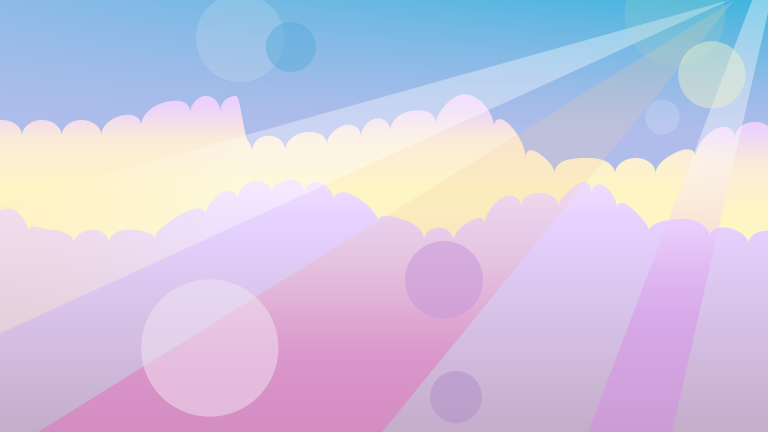
This background is drawn by a WebGL 1 fragment shader. Its source:

```glsl
precision highp float;

uniform vec2 u_resolution;

// The canvas is 16 by 9 units, with the origin at the lower left.
float pixelSize() {
    return 9.0 / u_resolution.y;
}

float bell(float x, float center, float width) {
    float t = (x - center) / width;
    return exp(-t * t);
}

// Round arches, one per unit of phase, meeting in sharp valleys
float arches(float phase) {
    float t = 2.0 * fract(phase) - 1.0;
    return sqrt(max(0.0, 1.0 - t * t));
}

// Cloud outlines: a rolling base line plus unevenly spaced arches
float upperCloudTop(float x) {
    float base = 6.17 + 0.5 * smoothstep(1.9, 4.2, x) - 0.83 * smoothstep(4.92, 5.17, x)
        + 0.62 * smoothstep(5.4, 9.8, x) - 1.08 * smoothstep(10.0, 11.5, x)
        + 0.75 * smoothstep(13.65, 15.4, x);
    float shift = 0.21 * bell(x, 3.96, 0.5) - 0.29 * bell(x, 6.04, 1.04)
        - 0.62 * bell(x, 8.44, 1.15) - 0.46 * bell(x, 11.56, 0.73);
    float puff = 0.33 + 0.27 * bell(x, 9.54, 0.6);
    return base + puff * arches((x - shift - 0.46) / 0.825);
}

float lowerCloudTop(float x) {
    float base = 4.375 - 0.44 * smoothstep(0.2, 1.04, x) + 1.04 * smoothstep(2.7, 5.6, x)
        - smoothstep(6.25, 9.17, x) + 0.73 * smoothstep(9.4, 10.8, x)
        + 0.29 * smoothstep(11.65, 12.3, x) - 0.83 * smoothstep(12.2, 13.65, x)
        - 0.25 * smoothstep(14.2, 15.6, x);
    float shift = 0.17 * bell(x, 1.67, 0.62) + 0.54 * bell(x, 4.27, 1.25)
        + 0.27 * bell(x, 6.04, 0.62) + 0.37 * bell(x, 8.65, 0.94)
        - 0.52 * bell(x, 13.33, 0.79);
    return base + 0.28 * arches((x - shift - 0.58) / 0.79);
}

// Coverage of both clouds, averaged across the pixel to smooth steep sides
vec2 cloudCoverage(vec2 p) {
    float px = pixelSize();
    vec2 sum = vec2(0.0);
    for (int i = 0; i < 4; i++) {
        float x = p.x + px * (float(i) - 1.5) * 0.25;
        vec2 depth = vec2(upperCloudTop(x), lowerCloudTop(x)) - p.y;
        sum += clamp(depth / px + 0.5, 0.0, 1.0);
    }
    return sum / 4.0;
}

// Signed distance to a line given by its x at the bottom and top of the canvas
float rightOf(vec2 p, float bottomX, float topX) {
    float slope = (topX - bottomX) / 9.0;
    return (p.x - bottomX - slope * p.y) / sqrt(1.0 + slope * slope);
}

float ray(vec2 p, vec2 leftEdge, vec2 rightEdge) {
    float inside = min(rightOf(p, leftEdge.x, leftEdge.y), -rightOf(p, rightEdge.x, rightEdge.y));
    return clamp(inside / pixelSize() + 0.5, 0.0, 1.0);
}

float disc(vec2 p, vec2 center, float radius) {
    return clamp((radius - length(p - center)) / pixelSize() + 0.5, 0.0, 1.0);
}

void main() {
    vec2 p = gl_FragCoord.xy * pixelSize();
    vec3 white = vec3(1.0);

    // Sky, bluest in the upper right
    float blue = pow(clamp((p.y - 6.2) / 2.8, 0.0, 1.0), 1.3) * (0.3 + 0.7 * p.x / 16.0);
    vec3 color = mix(vec3(0.69, 0.74, 0.92), vec3(0.24, 0.71, 0.87), blue);

    // Clouds
    vec2 cover = cloudCoverage(p);
    float warmY = p.y + 0.5 * smoothstep(13.7, 15.0, p.x);
    vec3 upperCloud = mix(vec3(0.995, 0.96, 0.77), vec3(0.985, 0.93, 0.84), smoothstep(4.9, 6.1, warmY));
    upperCloud = mix(upperCloud, vec3(0.92, 0.82, 0.99), smoothstep(5.9, 6.95, warmY));
    vec3 lowerCloud = mix(vec3(0.77, 0.68, 0.79), vec3(0.9, 0.82, 1.0), clamp(p.y / 4.3, 0.0, 1.0));
    lowerCloud = mix(lowerCloud, vec3(0.94, 0.86, 1.0), smoothstep(4.3, 5.2, p.y));
    color = mix(color, upperCloud, cover.x);
    color = mix(color, lowerCloud, cover.y);

    // Light rays fanning out from the upper right corner
    vec3 paleRay = mix(vec3(1.0, 0.93, 0.78), white, smoothstep(0.0, 6.0, p.x));
    color = mix(color, paleRay, 0.36 * ray(p, vec2(-17.0, 15.2), vec2(-4.5, 15.2)));
    float warmth = smoothstep(1.0, 5.0, p.y);
    vec3 pinkRay = mix(vec3(0.9, 0.4, 0.72), vec3(0.95, 0.8, 0.65), warmth);
    color = mix(color, pinkRay, mix(0.45, 0.22, warmth) * ray(p, vec2(0.79, 15.3), vec2(7.96, 15.3)));
    vec3 violetRay = mix(vec3(0.85, 0.5, 0.92), white, smoothstep(2.0, 6.2, p.y));
    color = mix(color, violetRay, 0.38 * ray(p, vec2(12.25, 15.67), vec2(14.0, 16.06)));

    // Translucent discs
    color = mix(color, vec3(0.85, 0.9, 0.93), 0.22 * disc(p, vec2(5.0, 8.21), 0.92));
    color = mix(color, vec3(0.35, 0.67, 0.86), 0.5 * disc(p, vec2(6.06, 8.02), 0.52));
    color = mix(color, vec3(0.7, 0.85, 0.75), 0.2 * disc(p, vec2(14.06, 8.69), 1.05));
    color = mix(color, vec3(0.92, 0.94, 0.8), 0.5 * disc(p, vec2(14.83, 7.44), 0.7));
    color = mix(color, white, 0.16 * disc(p, vec2(13.8, 6.56), 0.36));
    color = mix(color, vec3(0.95, 0.9, 0.95), 0.5 * disc(p, vec2(4.37, 1.75), 1.43));
    color = mix(color, vec3(0.78, 0.6, 0.85), 0.55 * disc(p, vec2(9.25, 3.17), 0.81));
    color = mix(color, vec3(0.7, 0.56, 0.78), 0.55 * disc(p, vec2(9.5, 0.73), 0.54));

    gl_FragColor = vec4(color, 1.0);
}
```
